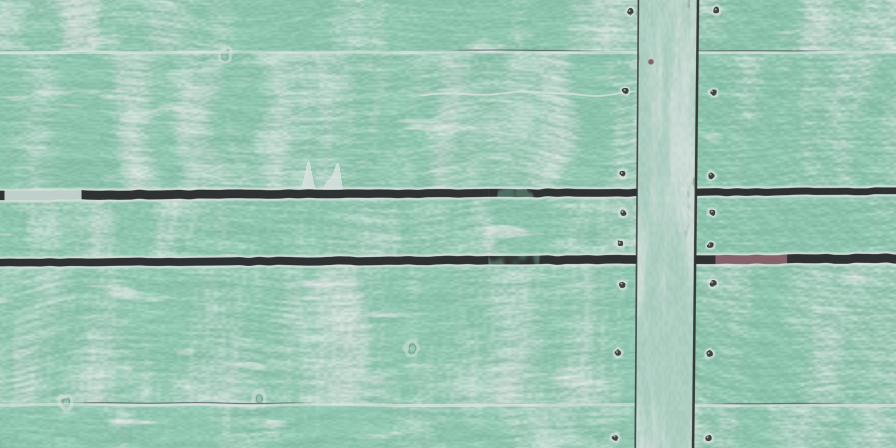
A Shadertoy shader for this texture:

```glsl
const vec3 GREEN = vec3(0.565, 0.780, 0.690);
const vec3 PALE = vec3(0.790, 0.860, 0.832);
const vec3 CHALK = vec3(0.860, 0.890, 0.880);
const vec3 POST = vec3(0.675, 0.810, 0.760);
const vec3 DARK = vec3(0.185, 0.195, 0.195);
const vec3 ROSE = vec3(0.520, 0.390, 0.420);

float hash(vec2 p) {
    return fract(sin(dot(p, vec2(127.1, 311.7))) * 43758.5453);
}

float noise(vec2 p) {
    vec2 i = floor(p), f = fract(p);
    f = f * f * (3.0 - 2.0 * f);
    return mix(mix(hash(i), hash(i + vec2(1, 0)), f.x),
               mix(hash(i + vec2(0, 1)), hash(i + vec2(1, 1)), f.x), f.y);
}

float fbm(vec2 p) {
    float sum = 0.0, amp = 0.533;
    for (int i = 0; i < 4; i++) {
        sum += amp * noise(p);
        p = p * 2.03 + 17.3;
        amp *= 0.5;
    }
    return sum;
}

// Coverage of a stroke or disc at distance d
float stroke(float d, float halfWidth, float aa) {
    return 1.0 - smoothstep(halfWidth - aa, halfWidth + aa, abs(d));
}

// Coverage of the interval from a to b
float span(float x, float a, float b, float aa) {
    return smoothstep(a - aa, a + aa, x) * (1.0 - smoothstep(b - aa, b + aa, x));
}

// Weathered paint: vertical streaks over horizontal wood grain
vec3 paintedBoard(vec2 p, float board) {
    vec2 q = p + board * vec2(7.3, 3.1);
    float streak = fbm(vec2(q.x * 13.0 + 0.6 * noise(q * 9.0), q.y * 1.8));
    float blotch = fbm(q * vec2(3.0, 3.5));
    float bend = 0.06 * noise(q * vec2(4.0, 3.0));
    float fibre = noise(vec2(q.x * 14.0, (q.y + bend) * 130.0));
    float fine = noise(q * vec2(110.0, 230.0));
    float wear = smoothstep(0.40, 0.74, 0.5 * streak + 0.32 * blotch + 0.12 * fibre + 0.06 * fine);
    vec3 color = mix(GREEN, PALE, wear);
    float scuff = smoothstep(0.68, 0.85, fbm(q * vec2(7.0, 32.0)));
    color = mix(color, CHALK, 0.7 * scuff);
    return color + 0.055 * (fibre - 0.5) + 0.06 * (fine - 0.5);
}

// Sparse knots, at most one in each cell
vec3 addKnots(vec3 color, vec2 p, float aa) {
    vec2 cell = floor(p * vec2(2.6, 3.0));
    vec2 center = (cell + 0.3 + 0.4 * vec2(hash(cell + 3.0), hash(cell + 8.0))) / vec2(2.6, 3.0);
    float d = length((p - center) * vec2(1.0, 0.85)) + 0.008 * (noise(p * 90.0) - 0.5);
    float present = step(0.55, hash(cell + 21.0));
    color = mix(color, CHALK, 0.55 * present * stroke(d - 0.014, 0.004, aa + 0.002));
    return mix(color, color * 0.78, present * stroke(d - 0.008, 0.001, aa));
}

// Tight joint with chipped paint and a broken shadow
vec3 addSeam(vec3 color, vec2 p, float height, float aa) {
    float y = p.y - height + 0.003 * (noise(vec2(p.x * 9.0, height * 50.0)) - 0.5);
    float chips = 0.45 + 0.5 * noise(vec2(p.x * 22.0, height * 70.0));
    float shade = smoothstep(0.45, 0.65, noise(vec2(p.x * 3.5, height * 31.0)));
    color = mix(color, CHALK, chips * stroke(y, 0.0035, aa));
    return mix(color, DARK, 0.6 * shade * stroke(y - 0.004, 0.0012, aa));
}

// Open slot between boards with chalky rims
vec3 addGap(vec3 color, vec2 p, float height, float halfWidth, vec3 inside, float aa) {
    float ragged = 0.003 * (noise(vec2(p.x * 45.0, height * 40.0)) - 0.5);
    float y = p.y - height + ragged;
    color = mix(color, CHALK, 0.8 * stroke(y, halfWidth + 0.005, aa + 0.002));
    return mix(color, inside, stroke(y, halfWidth, aa));
}

// Nail head with a chipped halo
vec3 addNail(vec3 color, vec2 p, vec2 center, float aa) {
    float d = length(p - center) + 0.005 * (noise(p * 140.0) - 0.5);
    color = mix(color, CHALK, 0.75 * stroke(d, 0.012, aa + 0.002));
    color = mix(color, DARK, 0.9 * stroke(d, 0.0065, aa));
    return mix(color, PALE, 0.7 * stroke(length(p - center - vec2(-0.002, 0.002)), 0.002, aa));
}

void mainImage(out vec4 fragColor, in vec2 fragCoord) {
    vec2 p = fragCoord / iResolution.y;
    float aa = 0.75 / iResolution.y;
    float postLeft = 1.418 + 0.007 * p.y, postRight = 1.547 + 0.011 * p.y;
    float tilt = 0.0045 * p.x;
    float side = step(1.48, p.x);
    float upperGap = 0.564 + tilt, lowerGap = 0.414 + tilt;

    // Boards
    float board = step(0.096, p.y) + step(lowerGap, p.y) + step(upperGap, p.y) + step(0.883, p.y);
    vec3 color = addKnots(paintedBoard(p, board + 5.0 * side), p, aa);
    color = addSeam(color, p, 0.096, aa);
    color = addSeam(color, p, 0.883, aa);
    float crack = p.y - 0.79 - 0.012 * (noise(vec2(p.x * 12.0, 4.0)) - 0.5);
    color = mix(color, CHALK, 0.8 * stroke(crack, 0.002, aa) * span(p.x, 0.93, 1.42, 0.02));

    // Splashes rising from the upper slot
    float splash = 0.10 * pow(noise(vec2(p.x * 45.0, 2.0)), 3.0) * span(p.x, 0.67, 0.77, 0.02);
    color = mix(color, CHALK, 0.8 * span(p.y, upperGap, upperGap + splash, aa));

    // Slots, partly blocked from behind
    vec3 behind = mix(DARK, GREEN * 0.55, span(p.x, 1.09, 1.22, aa) * smoothstep(0.45, 0.7, noise(p * vec2(60.0, 20.0))));
    vec3 upperInside = mix(behind, PALE * 0.95, span(p.x, 0.01, 0.182, aa));
    vec3 lowerInside = mix(behind, ROSE, span(p.x, 1.597, 1.757, aa));
    color = addGap(color, p, upperGap, 0.0105 - 0.0015 * p.x, upperInside, aa);
    color = addGap(color, p, lowerGap, 0.0085 + 0.0008 * p.x, lowerInside, aa);

    // Nail columns beside the post
    float nailHeights[8] = float[8](0.974, 0.797, 0.612, 0.525, 0.456, 0.365, 0.212, 0.024);
    for (int i = 0; i < 8; i++) {
        float h = nailHeights[i], jitter = 0.008 * (hash(vec2(i, 5)) - 0.5);
        color = addNail(color, p, vec2(mix(1.375 + 0.03 * h, 1.583 + 0.014 * h, side) + jitter, h + jitter * side), aa);
    }

    // Upright post with shadowed edges
    float postGrain = fbm(p * vec2(35.0, 5.0));
    vec3 post = mix(POST, PALE, smoothstep(0.4, 0.75, postGrain)) + 0.04 * (noise(p * vec2(200.0, 90.0)) - 0.5);
    post = mix(post, DARK, 0.35 * smoothstep(0.75, 0.9, fbm(p * vec2(45.0, 16.0) + 9.0)));
    post = mix(post, ROSE, stroke(length(p - vec2(1.453, 0.862)), 0.006, aa));
    color = mix(color, post, span(p.x, postLeft, postRight, aa));
    color = mix(color, DARK, 0.85 * stroke(p.x - postLeft, 0.0018, aa));
    color = mix(color, DARK, 0.95 * stroke(p.x - postRight, 0.0028, aa));

    fragColor = vec4(clamp(color, 0.0, 1.0), 1.0);
}
```
